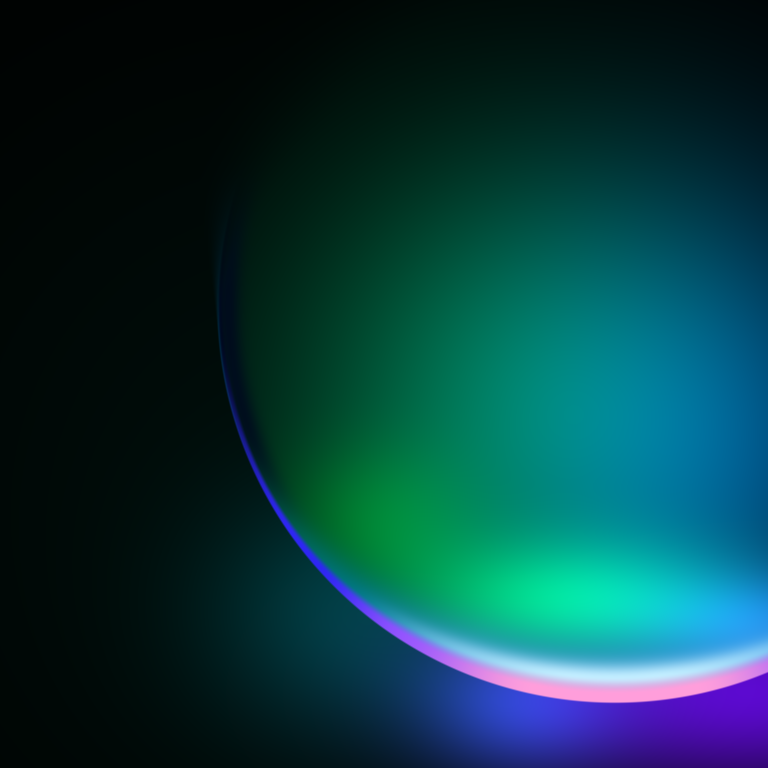
Give the GLSL for this background, as a three.js fragment shader.

```glsl
#define CENTER vec2(0.801, 0.603)
#define RADIUS 0.518
#define EDGE_SOFTNESS 0.0016
#define RIM_WIDE 0.047
#define RIM_THIN 0.013
#define PINK vec3(1.0, 0.62, 0.86)
#define VIOLET vec3(0.58, 0.33, 1.0)
#define BLUE vec3(0.18, 0.15, 0.95)
#define NAVY vec3(0.0, 0.03, 0.12)
#define SKY vec3(0.25, 0.65, 0.95)
#define ICE vec3(0.76, 0.93, 1.0)

varying vec2 vUv;

float bell(float x, float width) {
  float q = x / width;
  return exp(-q * q);
}

float glow(vec2 p, vec2 center, vec2 size) {
  vec2 q = (p - center) / size;
  return exp(-dot(q, q));
}

float fadeOut(float start, float end, float x) {
  return 1.0 - smoothstep(start, end, x);
}

// Dim haze shared by both sides of the sphere
vec3 haze(vec2 p) {
  return vec3(0.0, 0.05, 0.037) * glow(p, vec2(0.40, 0.35), vec2(0.60));
}

// Light spilling below the sphere
vec3 outerLight(vec2 p) {
  vec3 color = vec3(0.0, 0.20, 0.23) * glow(p, vec2(0.47, 0.20), vec2(0.19, 0.16));
  color += vec3(0.08, 0.20, 0.50) * glow(p, vec2(0.68, 0.08), vec2(0.13, 0.09));
  color += vec3(0.36, 0.02, 0.80) * glow(p, vec2(0.98, 0.10), vec2(0.30, 0.13));
  return color;
}

// Soft colour fields inside the sphere
vec3 innerLight(vec2 p) {
  vec3 color = vec3(0.0, 0.40, 0.22) * glow(p, vec2(0.68, 0.48), vec2(0.30, 0.32));
  color += vec3(0.0, 0.21, 0.49) * glow(p, vec2(0.92, 0.42), vec2(0.27, 0.33));
  color += vec3(0.0, 0.23, 0.02) * glow(p, vec2(0.49, 0.32), vec2(0.13, 0.10));
  color += vec3(0.0, 0.58, 0.27) * glow(p, vec2(0.74, 0.21), vec2(0.22, 0.085));
  color += vec3(0.12, 0.24, 0.55) * glow(p, vec2(1.0, 0.18), vec2(0.16, 0.07));
  return color;
}

// Rim hue along the arc, from the bottom upward
vec3 rimColor(float angle) {
  vec3 color = mix(PINK, VIOLET, smoothstep(0.2, 0.6, angle));
  color = mix(color, BLUE, smoothstep(0.55, 0.85, angle));
  return mix(color, NAVY, smoothstep(0.95, 1.5, angle));
}

// Layers of light following the inside edge
vec3 addRim(vec3 color, float depth, float angle) {
  float width = mix(RIM_WIDE, RIM_THIN, smoothstep(0.0, 1.2, angle));
  float layer = depth / width;

  float shade = smoothstep(0.9, 1.3, angle) * fadeOut(1.55, 2.0, angle);
  color = mix(color, NAVY, 0.8 * shade * bell(depth - 0.014, 0.015));

  vec3 sky = mix(SKY, vec3(0.0, 0.48, 0.62), smoothstep(0.35, 0.8, angle));
  color = mix(color, sky, bell(layer, 1.55) * fadeOut(0.6, 1.25, angle));
  color = mix(color, ICE, bell(layer - 0.67, 0.4) * fadeOut(0.1, 0.75, angle));

  float rim = fadeOut(0.25, 0.72, layer) * fadeOut(1.45, 2.0, angle);
  color = mix(color, rimColor(angle), rim);

  // Hairline where the rim dissolves
  float hairline = smoothstep(1.1, 1.4, angle) * fadeOut(1.5, 1.95, angle);
  return color + vec3(0.0, 0.13, 0.14) * hairline * bell(depth, 0.0022);
}

void main() {
  vec2 p = vUv;
  vec2 offset = p - CENTER;
  float depth = RADIUS - length(offset);
  float angle = abs(atan(-offset.x, -offset.y));

  vec3 base = haze(p);
  vec3 outside = base + outerLight(p);
  vec3 inside = addRim(base + innerLight(p), max(depth, 0.0), angle);

  // The edge melts away toward the top
  float softness = mix(EDGE_SOFTNESS, 0.09, smoothstep(1.5, 2.2, angle));
  float mask = smoothstep(-softness, softness, depth);

  gl_FragColor = vec4(clamp(mix(outside, inside, mask), 0.0, 1.0), 1.0);
}
```
